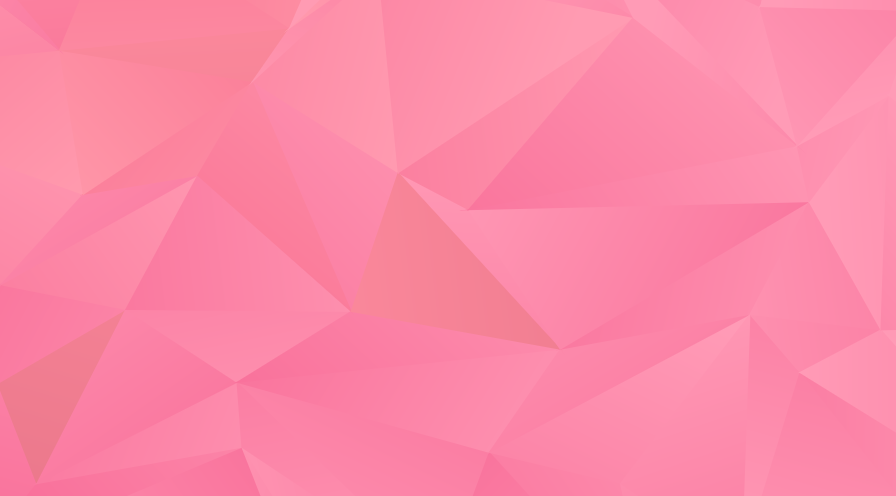
Give the GLSL for this background, as a WebGL 1 fragment shader.

```glsl
precision highp float;
// Low-poly backdrop of pink facets, each with its own tone and soft gradient.
// A strongly jittered, tilted grid is split into triangles along random
// diagonals; the triangles are painted in a fixed order with smooth edges.

uniform vec2 u_resolution;

#define CELL vec2(0.36, 0.27)        // facet size, in canvas heights
#define JITTER 1.1                   // vertex scatter, in cells
#define TILT 0.32                    // mesh rotation, in radians
#define DEEP vec3(0.977, 0.455, 0.615)
#define LIGHT vec3(1.0, 0.597, 0.708)
#define SALMON vec3(0.96, 0.51, 0.585)
#define ROSE vec3(0.92, 0.43, 0.54)
#define TONE_MEAN 0.61
#define TONE_SPREAD 0.55             // difference between facets
#define TONE_SLOPE 0.5               // gradient inside a facet
#define TONE_DRIFT vec2(0.36, 0.36)  // brightening to the right and top
#define WARMTH 0.06                  // blue removed near the upper left

vec2 hash2(vec2 p) {
    vec3 q = fract(p.xyx * vec3(0.1031, 0.1030, 0.0973) + 0.37);
    q += dot(q, q.yzx + 33.33);
    return fract((q.xx + q.yz) * q.zy);
}

vec2 meshVertex(vec2 cell) {
    return (cell + 0.5 + JITTER * (hash2(cell) - 0.5)) * CELL;
}

float cross2(vec2 a, vec2 b) {
    return a.x * b.y - a.y * b.x;
}

// Signed distance to the line from a to b, positive on its left.
float edgeDistance(vec2 p, vec2 a, vec2 b) {
    vec2 along = b - a;
    return cross2(along, p - a) / max(length(along), 1e-4);
}

vec3 facetColor(vec2 offset, vec2 place, float area, vec2 seed) {
    vec2 rnd = hash2(seed);
    vec2 pick = hash2(seed + 47.0);
    float angle = 6.2832 * rnd.y;
    float tone = TONE_MEAN + TONE_SPREAD * (rnd.x - 0.5)
               + dot(TONE_DRIFT, place - 0.5)
               + TONE_SLOPE * dot(offset, vec2(cos(angle), sin(angle))) / CELL.x;
    vec3 color = mix(DEEP, LIGHT, clamp(tone, -0.1, 1.08));

    // Warmer facets gather in the upper left corner.
    float corner = smoothstep(0.8, 0.1, length(place - vec2(0.1, 1.0)));
    color.b -= WARMTH * corner * pick.y;

    // Rare accents, mostly on narrow slivers and towards the left.
    float threshold = mix(0.8, 0.97, smoothstep(0.0, 0.7, area));
    float accent = step(threshold, pick.x + 0.05 * (0.5 - place.x));
    vec3 accentColor = mix(SALMON, ROSE, smoothstep(0.6, 0.9, pick.y));
    return mix(color, accentColor + 0.06 * (tone - TONE_MEAN), accent);
}

// Paints one triangle over the colour below it.
vec3 paintFacet(vec3 below, vec2 p, vec2 a, vec2 b, vec2 c, mat2 tilt, vec2 seed) {
    float area = cross2(b - a, c - a);
    float side = area < 0.0 ? -1.0 : 1.0;
    float inside = min(side * edgeDistance(p, a, b),
                   min(side * edgeDistance(p, b, c),
                       side * edgeDistance(p, c, a)));
    // The soft rim lies outside, so shared edges leave no gap.
    float cover = clamp(inside * u_resolution.y + 1.0, 0.0, 1.0);
    vec2 center = (a + b + c) / 3.0;
    vec2 place = (center * tilt) * u_resolution.y / u_resolution;
    float relativeArea = abs(area) / (CELL.x * CELL.y);
    return mix(below, facetColor(p - center, place, relativeArea, seed), cover);
}

void main() {
    mat2 tilt = mat2(cos(TILT), sin(TILT), -sin(TILT), cos(TILT));
    vec2 p = tilt * (gl_FragCoord.xy / u_resolution.y);
    vec2 home = floor(p / CELL);
    vec3 color = mix(DEEP, LIGHT, TONE_MEAN);

    // Visit every cell whose scattered corners can reach this point.
    for (int j = -2; j <= 1; j++) {
        for (int i = -2; i <= 1; i++) {
            vec2 cell = home + vec2(float(i), float(j));
            vec2 a = meshVertex(cell);
            vec2 b = meshVertex(cell + vec2(1.0, 0.0));
            vec2 c = meshVertex(cell + vec2(1.0, 1.0));
            vec2 d = meshVertex(cell + vec2(0.0, 1.0));
            // Turn the quad at random to choose its diagonal.
            if (hash2(cell + 91.0).x > 0.5) {
                vec2 first = a;
                a = b;
                b = c;
                c = d;
                d = first;
            }
            color = paintFacet(color, p, a, b, c, tilt, cell + 13.0);
            color = paintFacet(color, p, a, c, d, tilt, cell + 29.5);
        }
    }
    gl_FragColor = vec4(color, 1.0);
}
```
